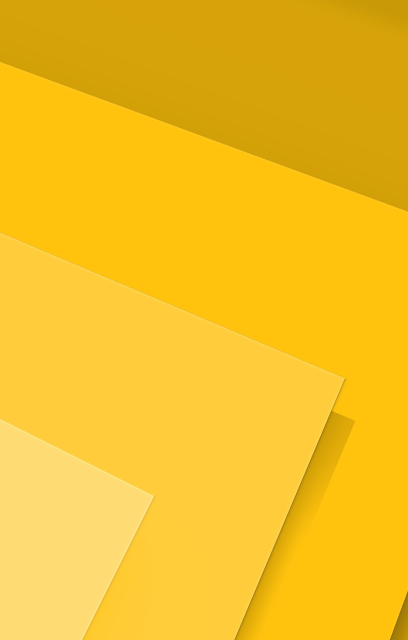
Write a Shadertoy shader that draws this background.

```glsl
// Layered, tilted yellow paper sheets with thin bright rims and soft side shadows.
#define OCHRE vec3(0.842, 0.640, 0.030)
#define AMBER vec3(1.000, 0.765, 0.055)
#define GOLD vec3(1.000, 0.804, 0.230)
#define CREAM vec3(1.000, 0.862, 0.450)
#define SHADE vec3(0.800, 0.610, 0.025)
#define RIM_WIDTH 0.0016
#define SHADOW_WIDTH 0.041
#define SHADOW_START 0.055

// Sheet frame: corner at zero, x out past the side, y out past the top.
vec2 sheetFrame(vec2 p, vec2 corner, float tilt) {
    float c = cos(tilt), s = sin(tilt);
    p -= corner;
    return vec2(c * p.x - s * p.y, s * p.x + c * p.y);
}

// Coverage of the half plane d < 0, smoothed over one pixel.
float cover(float d) {
    return clamp(0.5 - d * iResolution.y, 0.0, 1.0);
}

// Paint a sheet with a dark outline along its side and a bright rim.
vec3 paintSheet(vec3 below, vec3 paper, vec2 q, float rim, float outline) {
    float d = max(q.x, q.y);
    float sideLine = exp(-max(q.x, 0.0) / RIM_WIDTH) * cover(q.y);
    below *= 1.0 - outline * sideLine;
    paper = mix(paper, vec3(1.0, 0.95, 0.68), rim * exp(min(d, 0.0) / RIM_WIDTH));
    return mix(below, paper, cover(d));
}

void mainImage(out vec4 fragColor, in vec2 fragCoord) {
    vec2 p = fragCoord / iResolution.y;
    vec2 amberQ = sheetFrame(p, vec2(0.829, 0.599), 0.352);
    vec2 goldQ = sheetFrame(p, vec2(0.539, 0.409), 0.400);
    vec2 creamQ = sheetFrame(p, vec2(0.241, 0.225), 0.464);

    // Backdrop, with a soft shadow in its upper right corner
    float cornerDepth = dot(p - vec2(0.469, 1.0), vec2(0.33, 0.944));
    vec3 color = OCHRE * (1.0 - 0.065 * smoothstep(-0.012, 0.035, cornerDepth));
    color *= 1.0 - 0.025 * exp(-max(amberQ.y, 0.0) / 0.04);
    color *= 1.0 - 0.22 * smoothstep(0.04, 0.0, amberQ.x) * step(0.0, amberQ.x);

    // Amber sheet
    color = paintSheet(color, AMBER, amberQ, 0.15, 0.2);

    // Shadow of the gold sheet: crisp at its upper end, fading downward
    float across = goldQ.x / SHADOW_WIDTH;
    float along = clamp((-goldQ.y - SHADOW_START) / 0.40, 0.0, 1.0);
    float crisp = mix(0.95, 0.60, smoothstep(0.0, 1.0, across)) * cover(goldQ.x - SHADOW_WIDTH);
    float soft = 0.80 * (1.0 - smoothstep(-0.15, 1.0, across));
    float shadow = mix(crisp, soft, smoothstep(0.0, 0.6, along));
    color = mix(color, SHADE, shadow * cover(goldQ.y + SHADOW_START));

    // Gold sheet, warmed beside the cream sheet
    float warmth = exp(-max(creamQ.x, 0.0) / 0.04) * smoothstep(0.0, -0.20, creamQ.y);
    vec3 gold = mix(GOLD, AMBER, 0.35 * warmth);
    color = paintSheet(color, gold, goldQ, 0.35, 0.35);

    // Cream sheet
    color = paintSheet(color, CREAM, creamQ, 0.65, 0.15);
    fragColor = vec4(color, 1.0);
}
```
